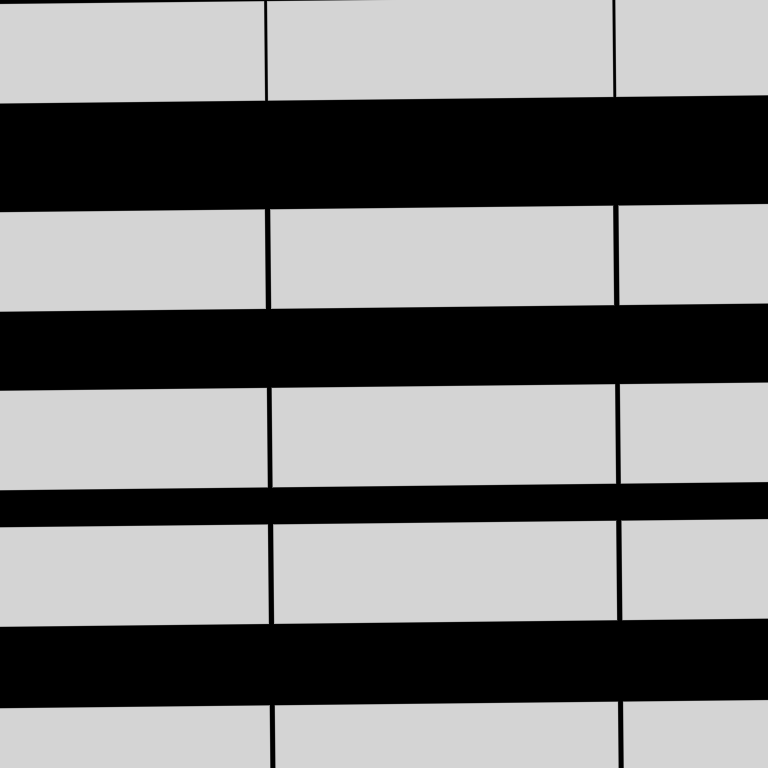
Write a three.js fragment shader that draws this pattern.

```glsl
// Pale grey slats on black: five slightly tilted rows, unevenly spaced,
// each cut by two thin joints. Layered sines space the rows and a loop
// unites them; the joints repeat along the tilted axis.
varying vec2 vUv;

// Coverage of a signed distance, negative inside
float fill(float d) {
  return 1.0 - smoothstep(-0.001, 0.001, d);
}

// Even spacing bent by sines, so that the black bands differ in height
float rowCentre(float row) {
  float a = row * 0.785398;
  return 0.013 + 0.22925 * row
    - 0.0351 * sin(a) + 0.0241 * sin(2.0 * a) + 0.01 * sin(3.0 * a);
}

// Distance to the nearest upright joint
float jointDistance(float x) {
  float pitch = 0.4535;
  return abs(mod(x - 0.3553 + 0.5 * pitch, pitch) - 0.5 * pitch);
}

void main() {
  // Slight anticlockwise tilt of the whole grid
  vec2 p = vec2(vUv.x + 0.0095 * vUv.y, vUv.y - 0.0107 * vUv.x);
  float joint = jointDistance(p.x);

  float slats = 0.0;
  for (int i = 0; i < 5; i++) {
    float row = float(i);
    // Joints vary a little by row and are thinnest in the top one
    float halfJoint = 0.0033 + 0.0002 * sin(row * 2.5) - 0.0013 * step(3.5, row);
    float slat = max(abs(p.y - rowCentre(row)) - 0.0648, halfJoint - joint);
    slats = max(slats, fill(slat));
  }

  gl_FragColor = vec4(vec3(0.83) * slats, 1.0);
}
```
